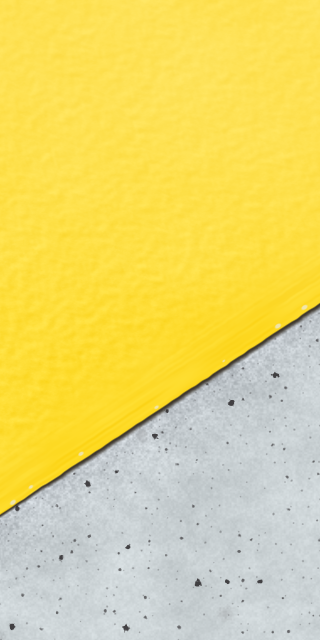
Write a Shadertoy shader that draws this texture.

```glsl
// Yellow stucco wall meeting pitted grey concrete along a slanted, shadowed edge.

const float EDGE_HEIGHT = 0.393;   // edge height at the left side, in canvas widths
const float EDGE_SLOPE = 0.659;
const float SHADOW_WIDTH = 0.012;
const float STREAK_REACH = 0.20;   // brushed band of paint above the edge
const float PLASTER_RELIEF = 0.085;
const float CONCRETE_MOTTLE = 0.12;
const float CONCRETE_GRAIN = 0.09;
const vec3 PAINT_LIGHT = vec3(0.995, 0.885, 0.335);
const vec3 PAINT_RICH = vec3(0.995, 0.870, 0.205);
const vec3 PAINT_EDGE = vec3(0.990, 0.835, 0.080);
const vec3 CONCRETE = vec3(0.790, 0.820, 0.830);
const vec3 CONCRETE_DUST = vec3(0.735, 0.755, 0.785);
const vec3 SHADOW = vec3(0.20, 0.17, 0.13);
const vec3 PIT = vec3(0.20, 0.19, 0.20);
const vec3 CHIP = vec3(0.93, 0.91, 0.80);

float hash(vec2 p) {
    vec3 q = fract(vec3(p.xyx) * 0.1031);
    q += dot(q, q.yzx + 33.33);
    return fract((q.x + q.y) * q.z);
}

vec2 hash2(vec2 p) {
    return vec2(hash(p + 17.0), hash(p + 61.0));
}

float noise(vec2 p) {
    vec2 cell = floor(p), f = fract(p);
    f = f * f * (3.0 - 2.0 * f);
    return mix(mix(hash(cell), hash(cell + vec2(1, 0)), f.x),
               mix(hash(cell + vec2(0, 1)), hash(cell + vec2(1, 1)), f.x), f.y);
}

float fbm(vec2 p) {
    float sum = 0.0, amplitude = 0.5;
    for (int i = 0; i < 4; i++) {
        sum += amplitude * noise(p);
        p = mat2(1.6, 1.2, -1.2, 1.6) * p + 7.3;
        amplitude *= 0.5;
    }
    return sum;
}

// Coverage of sparse, slightly irregular dots, one at most per grid cell
float dots(vec2 p, float cells, float chance, float radius, float blur) {
    vec2 cell = floor(p * cells);
    vec2 center = (cell + 0.25 + 0.5 * hash2(cell)) / cells;
    float size = radius * mix(0.45, 1.0, hash(cell + 5.0));
    float wobble = (noise(p * 170.0) - 0.5) * size;
    float present = step(hash(cell + 91.0), chance);
    return present * (1.0 - smoothstep(-blur, blur, length(p - center) + wobble - size));
}

vec3 paint(vec2 p, vec2 along) {
    // Pale at the top right, richer toward the lower left and the edge
    float paleness = smoothstep(0.65, 1.95, p.y + 0.12 * p.x);
    vec3 color = mix(PAINT_RICH, PAINT_LIGHT, paleness);
    color = mix(color, PAINT_EDGE, 0.75 * exp(-along.y / 0.13));

    // Plaster bumps lit from the upper left
    vec2 q = p * vec2(38.0, 52.0);
    float relief = fbm(q) - fbm(q + vec2(0.45, -0.6));
    float rough = smoothstep(0.03, 0.25, along.y) * mix(1.0, 0.55, paleness);
    color += relief * PLASTER_RELIEF * rough * vec3(0.35, 0.8, 2.0);
    color += (fbm(p * 5.0) - 0.47) * vec3(0.0, 0.02, 0.09);

    // Brush streaks parallel to the edge
    float streak = noise(along * vec2(7.0, 130.0)) - 0.5;
    float band = 1.0 - smoothstep(0.04, STREAK_REACH, along.y);
    return color + streak * band * vec3(0.015, 0.045, 0.10);
}

vec3 concrete(vec2 p, float below, float pixel) {
    float dust = exp(-below / 0.10);
    vec3 color = mix(CONCRETE, CONCRETE_DUST, 0.65 * dust);
    color += (fbm(p * vec2(5.0, 6.5) + 3.0) - 0.47) * CONCRETE_MOTTLE;
    color += (fbm(p * 22.0) - 0.47) * 0.06;

    // Gritty speckle, strongest beside the wall
    float grit = noise(p * 190.0) + noise(p * 110.0 + 9.0) - 1.0;
    color += grit * CONCRETE_GRAIN * mix(0.35, 1.5, dust);

    // Broad stains, then scattered large and small pits
    float stain = dots(p + 0.13, 3.0, 0.35, 0.025, 0.018);
    color = mix(color, vec3(0.63, 0.64, 0.65), 0.5 * stain);
    float pits = dots(p, 9.0, 0.28, 0.010, pixel);
    pits = max(pits, 0.75 * dots(p + 0.37, 21.0, 0.20, 0.0045, pixel));
    pits = max(pits, 0.4 * dots(p + 0.71, 36.0, 0.25, 0.0028, pixel));
    return mix(color, PIT, 0.9 * pits);
}

void mainImage(out vec4 fragColor, in vec2 fragCoord) {
    float pixel = 1.0 / iResolution.x;
    vec2 p = fragCoord * pixel;

    // Edge frame: x runs along the edge, y is the signed distance above it
    vec2 direction = normalize(vec2(1.0, EDGE_SLOPE));
    vec2 fromEdge = p - vec2(0.0, EDGE_HEIGHT);
    vec2 along = vec2(dot(fromEdge, direction),
                      dot(fromEdge, vec2(-direction.y, direction.x)));
    along.y += (noise(vec2(along.x * 45.0, 2.0)) - 0.5) * 0.003;
    float below = max(-along.y, 0.0);

    // Concrete with a contact shadow that thins toward the left
    vec3 ground = concrete(p, below, pixel);
    float shadowWidth = SHADOW_WIDTH * mix(0.65, 1.1, smoothstep(0.0, 0.3, p.x));
    float shade = 1.0 - smoothstep(0.25 * shadowWidth, 1.6 * shadowWidth, below);
    ground = mix(ground, SHADOW, 0.92 * shade);

    // Wall with small chips of bare plaster just above the edge
    vec3 wall = paint(p, vec2(along.x, max(along.y, 0.0)));
    float chipCell = floor(along.x * 11.0);
    vec2 chipCenter = vec2((chipCell + 0.3 + 0.4 * hash(vec2(chipCell, 3.0))) / 11.0,
                           0.008 + 0.012 * hash(vec2(chipCell, 8.0)));
    float chipSize = mix(0.003, 0.008, hash(vec2(chipCell, 12.0)));
    float chip = length((along - chipCenter) * vec2(0.75, 1.2)) - chipSize;
    float chipped = step(hash(vec2(chipCell, 21.0)), 0.6);
    wall = mix(wall, CHIP, 0.8 * chipped * (1.0 - smoothstep(-pixel, pixel, chip)));

    vec3 color = mix(ground, wall, smoothstep(-pixel, pixel, along.y));
    fragColor = vec4(clamp(color, 0.0, 1.0), 1.0);
}
```
